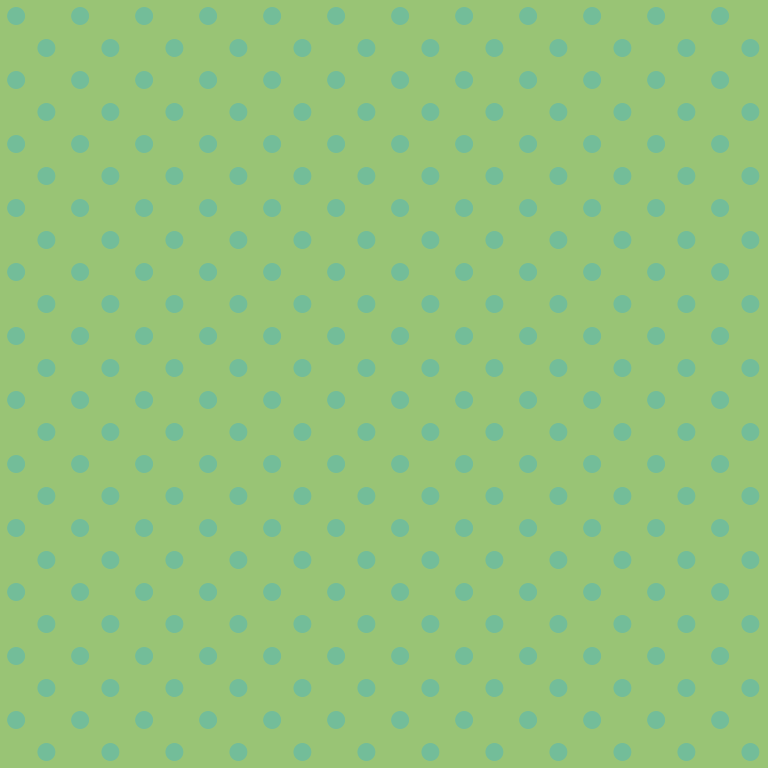
Reproduce this pattern procedurally as a three.js fragment shader.

```glsl
// Staggered teal polka dots on a flat leaf-green ground, 12 by 12 repeats.
varying vec2 vUv;

// Signed distance to a dot repeated once per unit cell
float dotDistance(vec2 p, vec2 center, float radius) {
  return length(fract(p - center + 0.5) - 0.5) - radius;
}

void main() {
  vec2 grid = vUv * 12.0;

  // Two dots per cell; the lower one sits slightly left of the half step
  float upper = dotDistance(grid, vec2(0.252, 0.75), 0.14);
  float lower = dotDistance(grid, vec2(0.725, 0.25), 0.14);

  // Edge smoothing about one pixel wide, from the unwrapped coordinate
  float edge = 0.6 * max(fwidth(grid.x), fwidth(grid.y));
  float coverage = 1.0 - smoothstep(-edge, edge, min(upper, lower));

  vec3 ground = vec3(0.60, 0.77, 0.46);
  vec3 teal = vec3(0.45, 0.74, 0.60);
  gl_FragColor = vec4(mix(ground, teal, coverage), 1.0);
}
```
